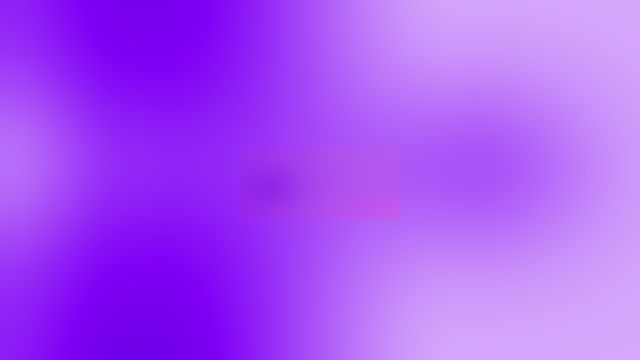
Write a Shadertoy shader that draws this background.

```glsl
// A soft violet backdrop: a deep band on the left, pale lilac on the right,
// with a faint magenta panel in the centre. Wide Gaussian glows bend one
// tone field, which is then mapped to colour by a nearly linear ramp.

// Elliptical falloff, 1 at the centre
float glow(vec2 p, vec2 centre, vec2 radius) {
    vec2 d = (p - centre) / radius;
    return exp(-dot(d, d));
}

// Lightness of the backdrop; it also serves as the green channel
float backdropTone(vec2 p) {
    float tone = mix(-0.06, 0.66, smoothstep(0.24, 0.72, p.x));
    tone += 0.17 * smoothstep(0.20, 0.0, p.x);
    tone += 0.30 * glow(p, vec2(0.00, 0.55), vec2(0.15, 0.27));
    tone += 0.18 * glow(p, vec2(0.25, 0.54), vec2(0.17, 0.25));
    tone -= 0.34 * glow(p, vec2(0.74, 0.53), vec2(0.20, 0.27));
    tone -= 0.05 * glow(p, vec2(0.21, 0.00), vec2(0.14, 0.12));
    return tone;
}

// Violet to lilac; the deepest tones lose some blue
vec3 violetRamp(float tone) {
    float shade = max(-tone, 0.0);
    return vec3(0.50 + 0.51 * tone, tone, 0.96 + 0.035 * tone - 0.4 * shade);
}

// Coverage of an axis-aligned box with a soft edge
float boxMask(vec2 p, vec2 centre, vec2 halfSize, float softness) {
    vec2 d = abs(p - centre) - halfSize;
    return 1.0 - smoothstep(-softness, softness, max(d.x, d.y));
}

void mainImage(out vec4 fragColor, in vec2 fragCoord) {
    vec2 uv = fragCoord / iResolution.xy;
    vec3 color = violetRamp(backdropTone(uv));

    // Central panel: magenta tint, dark spot at left, pink corner at right
    vec3 tint = vec3(0.025, 0.005, -0.035);
    tint -= vec3(0.06, 0.06, 0.03) * glow(uv, vec2(0.425, 0.48), vec2(0.05, 0.06));
    tint += vec3(0.04, -0.04, -0.01) * glow(uv, vec2(0.61, 0.41), vec2(0.08, 0.06));
    color += tint * boxMask(uv, vec2(0.5, 0.491), vec2(0.125, 0.102), 0.003);

    fragColor = vec4(clamp(color, 0.0, 1.0), 1.0);
}
```
